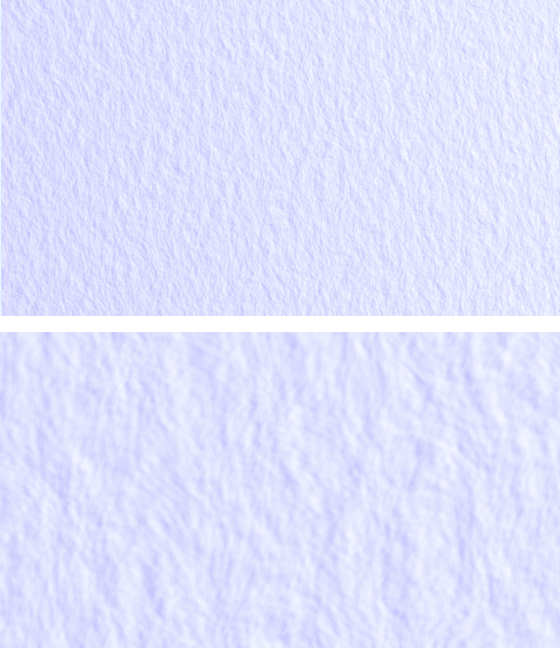
Top: the whole. Bottom: its middle third, enlarged.
Reproduce this texture procedurally as a WebGL 1 fragment shader.

```glsl
precision highp float;

uniform vec2 u_resolution;

#define GRAIN_SCALE vec2(27.0, 16.0)
#define GRAIN_TILT 0.20
#define WARP 0.5
#define LIGHT_STEP vec2(0.09, 0.008)
#define RELIEF 0.108
#define SHADOW_SKEW 0.022
#define OCTAVE_GAIN 0.66
#define EDGE_WIDTH 0.0022
#define SHADOW_COLOR vec3(0.81, 0.81, 0.992)
#define LIGHT_COLOR vec3(0.92, 0.93, 1.0)
#define EDGE_COLOR vec3(0.90, 0.97, 1.0)

// Unit gradient vector for a lattice point
vec2 latticeGradient(vec2 cell) {
  vec3 q = fract(cell.xyx * vec3(0.1031, 0.1030, 0.0973));
  q += dot(q, q.yzx + 33.33);
  float angle = 6.2832 * fract((q.x + q.y) * q.z);
  return vec2(cos(angle), sin(angle));
}

float gradientNoise(vec2 p) {
  vec2 i = floor(p);
  vec2 f = p - i;
  vec2 w = f * f * f * (f * (f * 6.0 - 15.0) + 10.0);
  vec2 e = vec2(1.0, 0.0);
  float a = dot(latticeGradient(i), f);
  float b = dot(latticeGradient(i + e.xy), f - e.xy);
  float c = dot(latticeGradient(i + e.yx), f - e.yx);
  float d = dot(latticeGradient(i + e.xx), f - e.xx);
  return mix(mix(a, b, w.x), mix(c, d, w.x), w.y);
}

// Paper height: octaves of noise, turned back and forth about the grain
float paperHeight(vec2 p) {
  float height = 0.0;
  float amplitude = 1.0;
  float turn = 0.35;
  for (int octave = 0; octave < 4; octave++) {
    height += amplitude * gradientNoise(p);
    float c = cos(turn);
    float s = sin(turn);
    p = mat2(c, s, -s, c) * p * 2.03 + vec2(17.3, 9.1);
    amplitude *= OCTAVE_GAIN;
    turn = -turn;
  }
  return height;
}

void main() {
  vec2 uv = gl_FragCoord.xy / u_resolution;
  vec2 p = gl_FragCoord.xy / u_resolution.y;

  // Stretch the grain along a tilted axis
  float c = cos(GRAIN_TILT);
  float s = sin(GRAIN_TILT);
  vec2 grain = vec2(c * p.x + s * p.y, c * p.y - s * p.x) * GRAIN_SCALE + 40.0;
  grain += WARP * vec2(gradientNoise(grain * 0.4), gradientNoise(grain * 0.4 + 71.0));

  // Side light on the surface slope
  float slope = paperHeight(grain + LIGHT_STEP) - paperHeight(grain - LIGHT_STEP);
  float relief = RELIEF * slope - SHADOW_SKEW * slope * slope;

  // Broad falloff of light towards the left
  float ambient = 0.855 + 0.045 * uv.x + 0.008 * (uv.y - 0.5);
  float tone = clamp(ambient + relief, 0.76, 0.955);
  vec3 color = mix(SHADOW_COLOR, LIGHT_COLOR, (tone - 0.81) / 0.11);

  // Pale cut edge at the left
  float edge = 1.0 - smoothstep(0.4 * EDGE_WIDTH, 1.4 * EDGE_WIDTH, uv.x);
  color = mix(color, EDGE_COLOR, edge);

  gl_FragColor = vec4(min(color, 1.0), 1.0);
}
```
